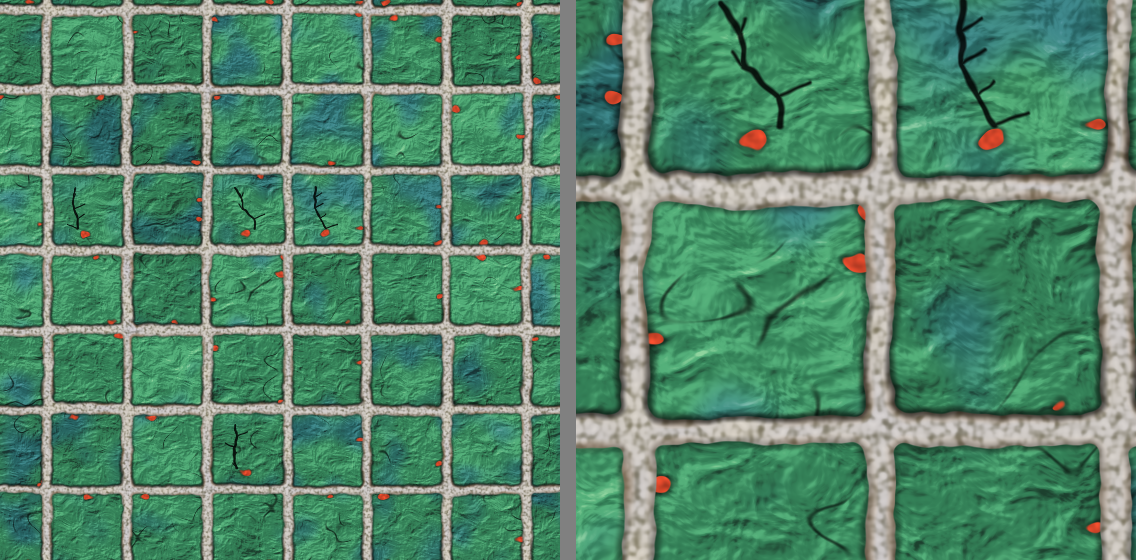
Left, the full canvas; right, a detail of the centre.
A Shadertoy shader for this texture:

```glsl
// Seven by seven hand-made green glazed tiles with crumpled faces, red chips and sandy grout.

const float TILES = 7.0;

vec2 hash2(vec2 p) {
    p = vec2(dot(p, vec2(127.1, 311.7)), dot(p, vec2(269.5, 183.3)));
    return fract(sin(p) * 43758.5);
}

float cornerSlope(vec2 corner, vec2 offset, float period) {
    return dot(hash2(mod(corner, period)) * 2.0 - 1.0, offset);
}

// Gradient noise that wraps after a whole number of lattice cells
float noise(vec2 p, float period) {
    vec2 i = floor(p), f = fract(p), e = vec2(1, 0);
    vec2 u = f * f * f * (f * (f * 6.0 - 15.0) + 10.0);
    return mix(mix(cornerSlope(i, f, period), cornerSlope(i + e, f - e, period), u.x),
               mix(cornerSlope(i + e.yx, f - e.yx, period), cornerSlope(i + 1.0, f - 1.0, period), u.x), u.y);
}

float noise(vec2 p) { return noise(p, 289.0); }

// Ridged, warped octaves: the crumpled face of a tile
float creases(vec2 q) {
    q += 0.12 * vec2(noise(q * 4.0), noise(q * 4.0 + 9.3));
    q *= vec2(3.4, 5.0);
    float height = 0.0, amp = 0.5;
    for (int k = 0; k < 4; k++) {
        height += amp * (1.0 - 2.0 * abs(noise(q)));
        q = mat2(1.8, 0.9, -0.9, 1.8) * q + 3.7;
        amp *= 0.56;
    }
    return height;
}

float segment(vec2 p, vec2 a, vec2 b) {
    vec2 ab = b - a;
    return length(p - a - ab * clamp(dot(p - a, ab) / dot(ab, ab), 0.0, 1.0));
}

float roundBox(vec2 p, vec2 halfSize, float radius) {
    vec2 d = abs(p) - halfSize + radius;
    return length(max(d, 0.0)) + min(max(d.x, d.y), 0.0) - radius;
}

// Jagged crack walking down the tile, with a twig at each joint
float crackDistance(vec2 p, vec2 id) {
    vec2 a = vec2(-0.16, 0.28);
    float d = 1.0;
    for (int k = 0; k < 4; k++) {
        vec2 r = hash2(id + float(k) * 5.3) - 0.5;
        vec2 b = a + vec2(0.05 + 0.2 * r.x, -0.13);
        d = min(d, segment(p, a, b));
        d = min(d, segment(p, b, b + vec2(0.3 * r.y, 0.06)) + 0.006);
        a = b;
    }
    return d;
}

// Flakes where the red clay shows, mostly along the rim
float chipDistance(vec2 p, vec2 id, float rough) {
    float d = 1.0;
    for (int k = 0; k < 3; k++) {
        vec2 r = hash2(id + 20.0 + float(k) * 3.1), s = hash2(id + 40.0 + float(k) * 7.7);
        vec2 spot = vec2(r.x - 0.5, sign(r.y - 0.4) * 0.41);
        if (s.y < 0.4) spot = spot.yx;
        float radius = s.x < 0.35 ? 0.025 + 0.07 * s.x : -0.2;
        d = min(d, length((p - spot) * vec2(0.8, 1.25)) - radius);
    }
    return d + 0.05 * rough;
}

void mainImage(out vec4 fragColor, in vec2 fragCoord) {
    vec2 p = fragCoord / iResolution.y * TILES;
    float px = TILES / iResolution.y;
    vec2 grid = p - vec2(0.59, 0.88);
    vec2 id = mod(floor(grid), TILES);
    vec2 rnd = hash2(id + 3.0), rnd2 = hash2(id + 11.0);

    // Uneven tile outline
    vec2 f = fract(grid) - 0.5 + 0.025 * (rnd2 - 0.5);
    f += 0.025 * vec2(noise(p, TILES), noise(p + 3.5, TILES));
    float fine = noise(p * 12.0, 12.0 * TILES);
    vec2 wobble = 0.035 * vec2(noise(p * 4.0, 4.0 * TILES), noise(p * 4.0 + 7.5, 4.0 * TILES));
    float d = roundBox(f + wobble, 0.439 + 0.014 * (rnd - 0.5), 0.05) + 0.018 * fine;

    // Grout: sand grains, ochre stains and the shadow under each tile
    float grain = noise(p * 23.0, 23.0 * TILES) + 0.8 * noise(p * 35.0, 35.0 * TILES);
    float stain = noise(p * 3.0 + 5.5, 3.0 * TILES);
    vec3 grout = mix(vec3(0.56, 0.54, 0.47), vec3(0.79, 0.77, 0.75), smoothstep(-0.75, 0.25, grain + 0.3 * fine));
    grout += 0.1 * grain + 0.03 * stain * vec3(-1, -0.5, 2);
    grout = mix(grout, vec3(0.66, 0.50, 0.31), 0.6 * smoothstep(0.05, 0.0, d) * smoothstep(-0.2, 0.4, stain));
    float under = smoothstep(0.25, -0.4, f.y);
    grout *= 1.0 - (0.25 + 0.35 * under) * smoothstep(0.035, 0.0, d);

    // Glaze: tone per tile, cloudy patches and side-lit creases
    vec2 q = f + rnd * 40.0;
    float slope = creases(q) - creases(q + vec2(-0.012, 0.016));
    float cloud = noise(q * 2.3 + 8.0) + 0.5 * noise(q * 6.0);
    float tone = 0.54 + 0.28 * (rnd.x - 0.5) + 0.3 * cloud + 1.7 * slope + 0.12 * noise(q * 30.0);
    vec3 glaze = mix(vec3(0.11, 0.25, 0.18), vec3(0.20, 0.50, 0.34), smoothstep(0.0, 0.46, tone));
    glaze = mix(glaze, vec3(0.33, 0.69, 0.48), smoothstep(0.42, 0.85, tone));
    glaze = mix(glaze, vec3(0.56, 0.83, 0.62), smoothstep(0.85, 1.25, tone));
    float blue = smoothstep(0.0, 0.5, noise(q * 2.0 + 31.0) + 0.4 * (rnd.y - 0.5));
    glaze = mix(glaze, glaze * vec3(0.75, 0.78, 1.15), blue);

    // Dark crevices and rim
    float crevice = smoothstep(0.035, 0.0, abs(noise(q * 3.5 + 2.0))) * smoothstep(0.1, 0.35, noise(q * 2.5 + 15.0));
    glaze *= 1.0 - 0.6 * crevice;
    glaze *= 1.0 - (0.35 + 0.25 * under) * smoothstep(-0.035, 0.0, d);

    // Chips on many tiles, a deep crack on a few
    float chip = chipDistance(f, id, fine);
    vec2 bent = f + 0.03 * vec2(fine, stain);
    if (rnd2.x < 0.13) {
        chip = min(chip, length((f - vec2(-0.03, -0.3)) * vec2(0.8, 1.2)) - 0.045 + 0.06 * fine);
        glaze *= 1.0 - 0.85 * smoothstep(0.02, 0.006, crackDistance(bent, id));
    }
    glaze *= 1.0 - 0.4 * smoothstep(0.025, 0.0, chip);
    vec3 clay = vec3(0.83, 0.27, 0.16) * (1.0 + 0.3 * grain);
    glaze = mix(glaze, clay, smoothstep(px, -px, chip));

    vec3 color = mix(grout, glaze, smoothstep(px, -px, d));
    fragColor = vec4(clamp(color, 0.0, 1.0), 1.0);
}
```
